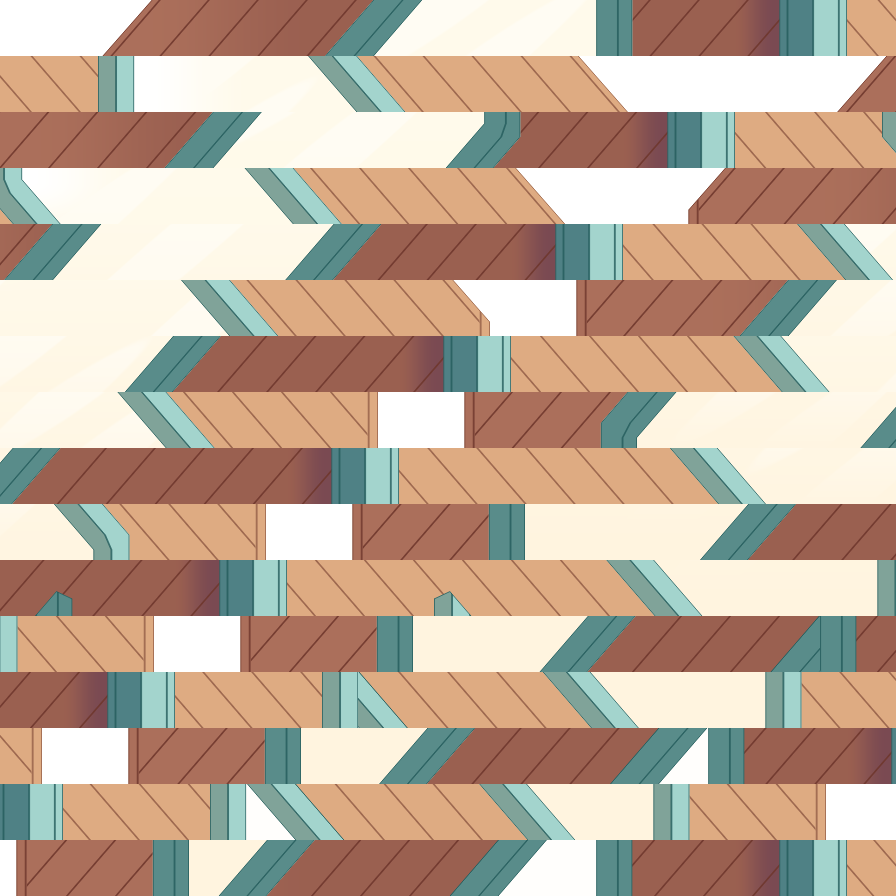
Write a WebGL 2 fragment shader that draws this pattern.

```glsl
#version 300 es
precision highp float;
// Sixteen strips of a mirrored timber frame, wrapped along the rows so each turn shows the next slice.

uniform vec2 u_resolution;
out vec4 outColor;

#define ROWS 16.0        // strips down the canvas
#define STRIP 48.0       // strip height in design units
#define PERIOD 1440.0    // length of one repeat along the strips
#define MARGIN 20.0      // start of a repeat, inside the empty gap
#define AXIS 697.0       // mirror axis of the frame
#define SLOPE 0.865      // lean of the diagonal beams
#define PLANK 42.0       // spacing of plank seams
#define INK 0.8          // half width of drawn lines

const vec3 WHITE = vec3(1.0);
const vec3 CREAM_PALE = vec3(1.0, 0.98, 0.92);
const vec3 CREAM_DEEP = vec3(1.0, 0.957, 0.875);
const vec3 BROWN = vec3(0.67, 0.435, 0.355);
const vec3 BROWN_DEEP = vec3(0.605, 0.375, 0.315);
const vec3 PLUM = vec3(0.48, 0.29, 0.32);
const vec3 TAN = vec3(0.87, 0.67, 0.51);
const vec3 BROWN_INK = vec3(0.43, 0.21, 0.17);
const vec3 TAN_INK = vec3(0.58, 0.37, 0.28);
const vec3 TEAL = vec3(0.35, 0.55, 0.54);
const vec3 TEAL_DEEP = vec3(0.31, 0.505, 0.52);
const vec3 SAGE = vec3(0.50, 0.64, 0.60);
const vec3 MINT = vec3(0.64, 0.83, 0.805);
const vec3 TEAL_INK = vec3(0.14, 0.36, 0.36);

float pixel; // one pixel in design units

float cover(float e) { return clamp(e / pixel + 0.5, 0.0, 1.0); }
float between(float x, float a, float b) { return cover(x - a) * cover(b - x); }
float line(float x) { return cover(INK - abs(x)); }

// Bevelled edge running from a to b, two-toned on the lit side
vec3 bevel(float d, float a, float b, float lit) {
    vec3 face = mix(TEAL, mix(SAGE, MINT, cover(d - mix(a, b, 0.5))), lit);
    float seam = line(d - mix(a, b, mix(0.4, 0.5, lit)));
    seam = max(seam, max(line(d - a), line(d - b)));
    return mix(face, TEAL_INK, 0.8 * seam);
}

// Planked timber face with diagonal seams
vec3 timber(float d, float lean, float lit) {
    vec3 brown = mix(BROWN_DEEP, BROWN, smoothstep(430.0, 570.0, d));
    brown = mix(brown, PLUM, 1.0 - smoothstep(34.0, 68.0, d));
    float seam = mod(lean - 14.0 + 0.5 * PLANK, PLANK) - 0.5 * PLANK;
    float ink = line(seam * 0.85) * cover(674.0 - d);
    return mix(mix(brown, TAN, lit), mix(BROWN_INK, TAN_INK, lit), 0.85 * ink);
}

// Cream backdrop with faint slanted glints
vec3 backdrop(float x, float y) {
    float wave = sin(0.055 * (x + 1.3 * y)) + sin(0.023 * (x + 0.6 * y) + 1.7);
    vec3 cream = mix(CREAM_PALE, CREAM_DEEP, smoothstep(60.0, 290.0, y));
    float glint = smoothstep(0.5, 0.7, wave) * (1.0 - smoothstep(150.0, 260.0, y));
    float glow = between(x, 155.0, 300.0) * (1.0 - smoothstep(190.0, 290.0, x));
    glow *= 1.0 - smoothstep(60.0, 110.0, y);
    return mix(cream, WHITE, max(0.4 * glint, glow));
}

void main() {
    float span = ROWS * STRIP;
    pixel = span / u_resolution.y;
    vec2 p = gl_FragCoord.xy / u_resolution * span;
    p.y = span - p.y;

    // Unroll the strips into one long ribbon, then into slices of the frame
    float run = floor(p.y / STRIP) * span + p.x + MARGIN;
    float turn = floor(run / PERIOD);
    float x = run - turn * PERIOD - MARGIN - AXIS;
    float y = turn * STRIP + mod(p.y, STRIP);
    float d = abs(x);
    float lit = cover(x);
    float rise = SLOPE * y;
    float lean = d - rise;

    // Silhouette of the outer post and the inner diagonal
    float outer = min(567.0 + 0.88 * y, 683.0);
    float postIn = min(335.0 + rise, 535.0);
    float postOut = min(377.0 + rise, 566.0);
    float armIn = max(155.0, 95.0 + rise);
    float armOut = max(186.0, 136.0 + rise);

    vec3 wood = timber(d, lean, lit);
    vec3 woodInk = mix(BROWN_INK, TAN_INK, lit);
    vec3 color = mix(WHITE, backdrop(x, y), cover(outer - d));

    // Outer post with its trim strip
    float trim = max(line(d - 675.0), line(d - outer));
    color = mix(color, mix(wood, woodInk, 0.8 * trim), between(d, postOut, outer));
    color = mix(color, bevel(d, postIn, postOut, lit), between(d, postIn, postOut));

    // Inner column and diagonal arm
    color = mix(color, wood, cover(armIn - d));
    color = mix(color, bevel(d, armIn, armOut, lit), between(d, armIn, armOut));

    // Notch between column and arm, capped at its peak
    float notchIn = rise - 104.0;
    float notchOut = rise - 62.0;
    float cap = y - 266.0 - 0.47 * (170.0 - d);
    float notch = between(d, 155.0, notchOut) * cover(cap);
    vec3 rim = d < 186.0 ? bevel(d, 155.0, 186.0, lit) : bevel(d, notchIn, notchOut, lit);
    rim = mix(rim, TEAL_INK, 0.8 * max(line(cap), line(d - notchOut)));
    color = mix(color, rim, notch);
    color = mix(color, mix(WHITE, CREAM_PALE, 0.15), between(d, 186.0, notchIn));

    // Central ridge
    float ridgeInk = max(line(x), max(line(d - 22.0), line(d - 29.0)));
    vec3 ridge = mix(mix(TEAL_DEEP, MINT, lit), TEAL_INK, 0.8 * ridgeInk);
    color = mix(color, ridge, cover(29.0 - d));

    outColor = vec4(color, 1.0);
}
```
